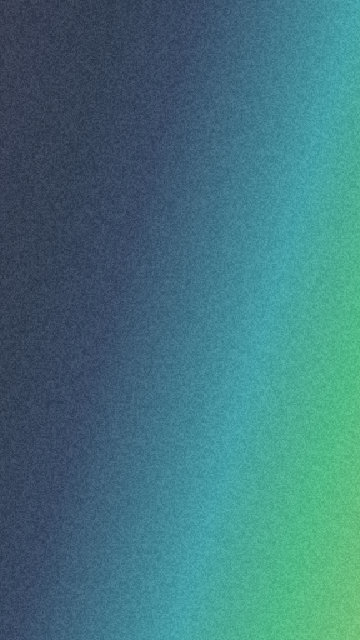
Write a WebGL 1 fragment shader that draws this background.

```glsl
precision highp float;

uniform vec2 u_resolution;

float hash(vec2 cell) {
  vec3 p = fract(cell.xyx * vec3(0.1031, 0.1030, 0.0973));
  p += dot(p, p.yzx + 33.33);
  return fract((p.x + p.y) * p.z);
}

float valueNoise(vec2 p) {
  vec2 cell = floor(p);
  vec2 f = fract(p);
  f = f * f * (3.0 - 2.0 * f);
  float low = mix(hash(cell), hash(cell + vec2(1.0, 0.0)), f.x);
  float high = mix(hash(cell + vec2(0.0, 1.0)), hash(cell + 1.0), f.x);
  return mix(low, high, f.y);
}

// Linear ramp from 0 to 1 between two positions
float ramp(float start, float end, float t) {
  return clamp((t - start) / (end - start), 0.0, 1.0);
}

// Night slate through indigo and teal to spring green
vec3 aurora(float t) {
  vec3 color = vec3(0.225, 0.25, 0.33);
  color = mix(color, vec3(0.21, 0.26, 0.335), ramp(-0.5, -0.2, t));
  color = mix(color, vec3(0.23, 0.30, 0.405), ramp(-0.2, 0.04, t));
  color = mix(color, vec3(0.25, 0.41, 0.50), ramp(0.04, 0.2, t));
  color = mix(color, vec3(0.26, 0.54, 0.60), ramp(0.2, 0.37, t));
  color = mix(color, vec3(0.27, 0.64, 0.66), ramp(0.37, 0.49, t));
  color = mix(color, vec3(0.29, 0.67, 0.59), ramp(0.49, 0.61, t));
  color = mix(color, vec3(0.31, 0.73, 0.53), ramp(0.61, 0.76, t));
  return mix(color, vec3(0.44, 0.76, 0.48), ramp(0.76, 1.0, t));
}

void main() {
  vec2 uv = gl_FragCoord.xy / u_resolution;
  vec2 point = gl_FragCoord.xy / u_resolution.x;

  // Bands lean to the right as they rise
  vec3 color = aurora(uv.x - 0.51 * uv.y);

  // Film grain: fine specks over softer clumps
  float specks = hash(floor(point * 288.0)) - 0.5;
  float clumps = valueNoise(point * 170.0 + 19.0) - 0.5;
  color += 0.075 * specks + 0.05 * clumps;

  gl_FragColor = vec4(color, 1.0);
}
```
